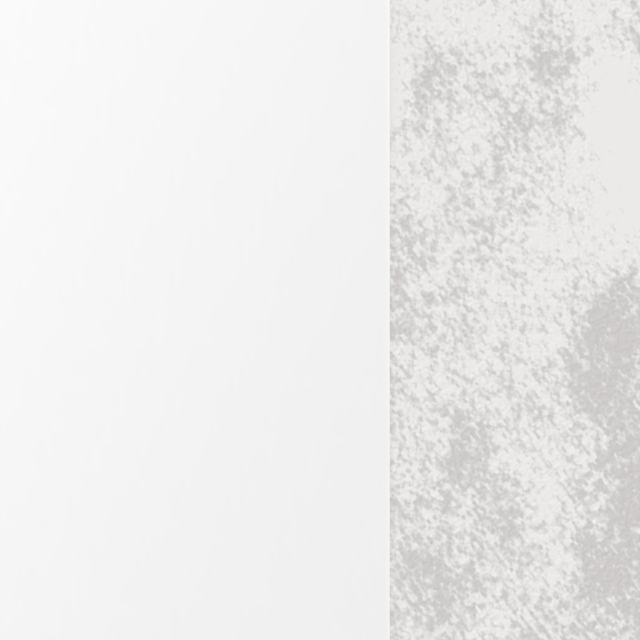
Reproduce this texture procedurally as a WebGL 1 fragment shader.

```glsl
precision highp float;
// A smooth white panel beside a strip of pale, weathered plaster.
// The panel is a diagonal gradient; the plaster thresholds fine slanted
// grain against a broad wear map made of soft patches and cloudy noise.
uniform vec2 u_resolution;

float hash(vec2 p) {
  return fract(sin(dot(p, vec2(127.1, 311.7))) * 43758.5453);
}

float valueNoise(vec2 p) {
  vec2 i = floor(p);
  vec2 f = fract(p);
  f = f * f * (3.0 - 2.0 * f);
  return mix(mix(hash(i), hash(i + vec2(1.0, 0.0)), f.x),
             mix(hash(i + vec2(0.0, 1.0)), hash(i + vec2(1.0, 1.0)), f.x), f.y);
}

float fbm(vec2 p) {
  float sum = 0.0;
  float amplitude = 0.5;
  for (int i = 0; i < 5; i++) {
    sum += amplitude * valueNoise(p);
    p = mat2(1.6, 1.2, -1.2, 1.6) * p + 7.3;
    amplitude *= 0.5;
  }
  return sum;
}

// Soft elliptical patch, 1 at its centre
float patchAt(vec2 p, vec2 centre, vec2 radius) {
  vec2 d = (p - centre) / radius;
  return exp(-dot(d, d));
}

// Broad darkness of the plaster
float wearMap(vec2 p) {
  float wear = mix(0.50, 0.30, smoothstep(0.1, 0.9, p.y));
  wear += 0.22 * patchAt(p, vec2(1.00, 0.16), vec2(0.11, 0.16));
  wear += 0.20 * patchAt(p, vec2(0.96, 0.45), vec2(0.09, 0.15));
  wear += 0.16 * patchAt(p, vec2(0.66, 0.02), vec2(0.08, 0.06));
  wear += 0.12 * patchAt(p, vec2(0.68, 0.27), vec2(0.06, 0.12));
  wear += 0.14 * patchAt(p, vec2(0.86, 0.86), vec2(0.04, 0.12));
  wear += 0.10 * patchAt(p, vec2(0.67, 0.88), vec2(0.04, 0.06));
  wear += 0.16 * patchAt(p, vec2(0.97, 0.96), vec2(0.07, 0.05));
  wear -= 0.36 * patchAt(p, vec2(0.99, 0.76), vec2(0.07, 0.12));
  wear -= 0.26 * patchAt(p, vec2(0.91, 0.31), vec2(0.04, 0.05));
  wear -= 0.24 * patchAt(p, vec2(0.79, 0.06), vec2(0.05, 0.09));
  wear -= 0.12 * patchAt(p, vec2(0.84, 0.20), vec2(0.04, 0.07));
  return wear + 0.75 * (fbm(p * vec2(15.0, 10.0)) - 0.48);
}

vec3 plaster(vec2 p) {
  // Grain stretched along a rising diagonal
  vec2 slanted = mat2(0.8, -0.6, 0.6, 0.8) * p;
  float grain = 0.55 * valueNoise(slanted * vec2(190.0, 110.0))
              + 0.30 * valueNoise(slanted * vec2(300.0, 230.0) + 19.0)
              + 0.15 * valueNoise(p * 70.0 + 5.0);
  float wear = wearMap(p);
  float stain = smoothstep(-0.28, 0.28, wear - grain);
  vec3 tone = mix(vec3(0.922, 0.918, 0.912), vec3(0.806, 0.796, 0.790), stain);

  // Small raised lights and shadows
  float relief = valueNoise(p * 240.0) - valueNoise(p * 240.0 + vec2(-0.7, 0.7));
  return tone + 0.035 * relief * smoothstep(0.0, 0.4, wear);
}

vec3 panel(vec2 p) {
  float fall = 0.55 * p.x / 0.609 + 0.45 * (1.0 - p.y);
  float light = mix(0.985, 0.938, smoothstep(-0.25, 1.05, fall));
  float fibre = valueNoise(p * vec2(130.0, 45.0)) - 0.5;
  return vec3(light + 0.003 * fibre);
}

void main() {
  vec2 p = gl_FragCoord.xy / u_resolution;
  float pixel = 1.0 / u_resolution.x;
  float fromEdge = p.x - 0.609;

  // Thin bright rim on the panel, faint contact shadow on the plaster
  vec3 panelColor = panel(p) + 0.014 * smoothstep(-0.008, -0.001, fromEdge);
  vec3 plasterColor = plaster(p) - 0.03 * exp(-max(fromEdge, 0.0) * 180.0);

  float side = smoothstep(-0.75 * pixel, 0.75 * pixel, fromEdge);
  gl_FragColor = vec4(mix(panelColor, plasterColor, side), 1.0);
}
```
